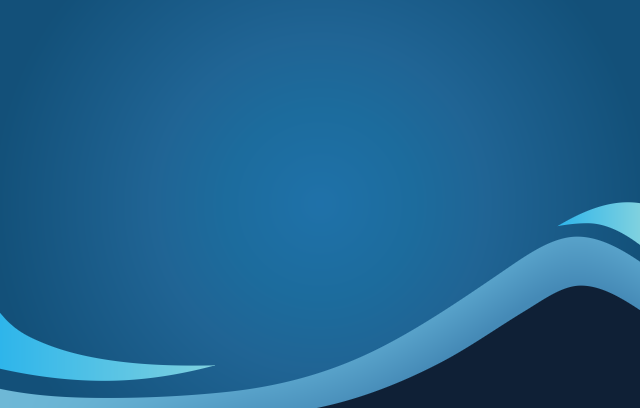
Write a WebGL 2 fragment shader that draws this background.

```glsl
#version 300 es
precision highp float;

uniform vec2 u_resolution;
out vec4 outColor;

#define GLOW_CORE vec3(0.122, 0.445, 0.663)
#define GLOW_INNER vec3(0.110, 0.422, 0.615)
#define GLOW_MID vec3(0.125, 0.393, 0.582)
#define GLOW_RIM vec3(0.073, 0.315, 0.475)
#define BAND_LIGHT vec3(0.345, 0.635, 0.790)
#define BAND_DEEP vec3(0.270, 0.540, 0.715)
#define BAND_PALE vec3(0.430, 0.720, 0.840)
#define NAVY vec3(0.060, 0.127, 0.213)
#define CYAN vec3(0.180, 0.710, 0.920)
#define AQUA vec3(0.500, 0.820, 0.875)

// Cubic through two knots, each given as (x, y, slope)
float span(float x, vec3 a, vec3 b) {
  float w = b.x - a.x;
  float t = clamp((x - a.x) / w, 0.0, 1.0);
  float s = 1.0 - t;
  return s * s * ((1.0 + 2.0 * t) * a.y + t * w * a.z)
       + t * t * ((1.0 + 2.0 * s) * b.y - s * w * b.z);
}

// Upper edge of the pale band
float bandEdge(float x) {
  vec3 dip = vec3(0.169, 0.0246, 0.0);
  vec3 lift = vec3(0.352, 0.039, 0.16);
  vec3 climb = vec3(0.586, 0.1414, 0.77);
  vec3 shoulder = vec3(0.781, 0.330, 1.07);
  vec3 crest = vec3(0.902, 0.420, 0.0);
  if (x < dip.x) return span(x, vec3(0.0, 0.047, -0.33), dip);
  if (x < lift.x) return span(x, dip, lift);
  if (x < climb.x) return span(x, lift, climb);
  if (x < shoulder.x) return span(x, climb, shoulder);
  if (x < crest.x) return span(x, shoulder, crest);
  return span(x, crest, vec3(1.0, 0.3586, -1.07));
}

// Upper edge of the dark hill
float hillEdge(float x) {
  vec3 foot = vec3(0.495, 0.0, 0.32);
  vec3 climb = vec3(0.690, 0.1127, 0.82);
  vec3 shoulder = vec3(0.820, 0.2377, 0.95);
  vec3 crest = vec3(0.9076, 0.300, 0.0);
  if (x < foot.x) return span(x, vec3(0.30, -0.04, 0.1), foot);
  if (x < climb.x) return span(x, foot, climb);
  if (x < shoulder.x) return span(x, climb, shoulder);
  if (x < crest.x) return span(x, shoulder, crest);
  return span(x, crest, vec3(1.0, 0.2398, -1.04));
}

// Lower and upper edges of the left blade
vec2 leftBlade(float x) {
  vec3 belly = vec3(0.163, 0.0666, 0.0);
  vec3 bend = vec3(0.065, 0.161, -0.66);
  vec3 ease = vec3(0.156, 0.121, -0.27);
  float low = x < belly.x ? span(x, vec3(0.0, 0.0963, -0.35), belly)
                          : span(x, belly, vec3(0.336, 0.1045, 0.42));
  float high = x < bend.x ? span(x, vec3(0.0, 0.2336, -1.97), bend)
             : x < ease.x ? span(x, bend, ease)
                          : span(x, ease, vec3(0.336, 0.1045, 0.03));
  return vec2(low, high);
}

// Lower and upper edges of the right blade
vec2 rightBlade(float x) {
  vec3 tip = vec3(0.871, 0.4457, 0.28);
  vec3 bend = vec3(0.918, 0.4529, 0.0);
  float low = x < bend.x ? span(x, tip, bend)
                         : span(x, bend, vec3(1.0, 0.3996, -1.18));
  float high = span(x, vec3(tip.xy, 0.94), vec3(1.0, 0.502, -0.24));
  return vec2(low, high);
}

// Smooth coverage of the region where d is positive
float cover(float d) {
  float pixel = length(vec2(dFdx(d), dFdy(d)));
  return clamp(0.5 + d / max(pixel, 1e-6), 0.0, 1.0);
}

float between(float y, vec2 edges) {
  return min(cover(y - edges.x), cover(edges.y - y));
}

// Radial glow, in half widths from the centre
vec3 backdrop(vec2 uv) {
  vec2 q = (uv - 0.5) * 2.0 * vec2(1.0, u_resolution.y / u_resolution.x);
  float r = length(q);
  vec3 color = mix(GLOW_CORE, GLOW_INNER, clamp(r / 0.3, 0.0, 1.0));
  color = mix(color, GLOW_MID, clamp((r - 0.3) / 0.22, 0.0, 1.0));
  return mix(color, GLOW_RIM, clamp((r - 0.52) / 0.5, 0.0, 1.0));
}

void main() {
  vec2 uv = gl_FragCoord.xy / u_resolution;
  vec3 color = backdrop(uv);

  // Band and hill
  float depth = bandEdge(uv.x) - uv.y;
  vec3 band = mix(BAND_LIGHT, BAND_DEEP, clamp(depth / 0.12, 0.0, 1.0));
  band = mix(BAND_PALE, band, smoothstep(0.0, 0.42, uv.x));
  color = mix(color, band, cover(depth));
  color = mix(color, NAVY, cover(hillEdge(uv.x) - uv.y));

  // Bright blades, each shaded from left to right
  float left = between(uv.y, leftBlade(uv.x)) * cover(0.336 - uv.x);
  color = mix(color, mix(CYAN, AQUA, clamp(uv.x / 0.336, 0.0, 1.0)), left);
  float right = between(uv.y, rightBlade(uv.x)) * cover(uv.x - 0.871);
  color = mix(color, mix(CYAN, AQUA, clamp((uv.x - 0.871) / 0.129, 0.0, 1.0)), right);

  outColor = vec4(color, 1.0);
}
```
